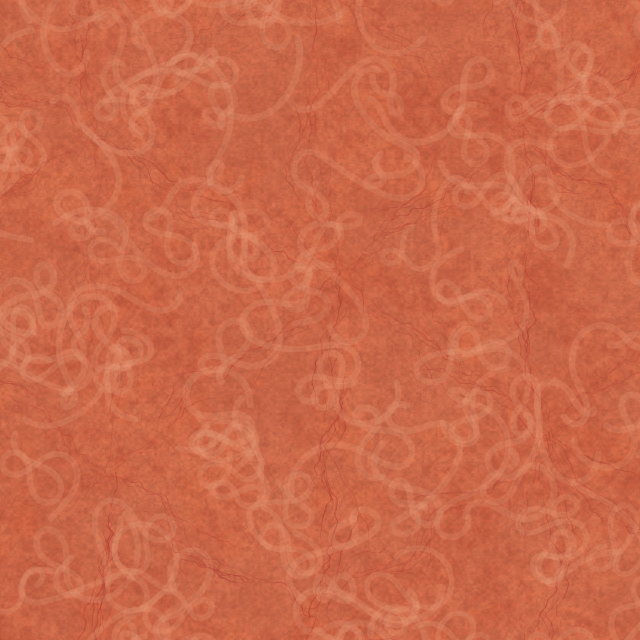
A WebGL 1 fragment shader for this texture:

```glsl
precision highp float;
// Terracotta mottled ground with fine red veins and translucent looping ribbons.
uniform vec2 u_resolution;

const float TAU = 6.2831853;
const float RIBBON_CELL = 0.19;

float hash(vec2 p) {
  return fract(sin(dot(p, vec2(127.1, 311.7))) * 43758.545);
}

vec2 hash2(vec2 p) {
  return vec2(hash(p), hash(p + vec2(37.3, 91.7)));
}

float noise(vec2 p) {
  vec2 i = floor(p), f = fract(p);
  f = f * f * (3.0 - 2.0 * f);
  return mix(mix(hash(i), hash(i + vec2(1.0, 0.0)), f.x),
             mix(hash(i + vec2(0.0, 1.0)), hash(i + 1.0), f.x), f.y);
}

float fbm(vec2 p) {
  float sum = 0.0, amp = 0.5;
  for (int i = 0; i < 5; i++) {
    sum += amp * noise(p);
    p = mat2(1.6, 1.2, -1.2, 1.6) * p + 17.0;
    amp *= 0.55;
  }
  return sum / 1.055;
}

float segmentDistance(vec2 p, vec2 a, vec2 b) {
  vec2 ab = b - a;
  return length(p - a - ab * clamp(dot(p - a, ab) / dot(ab, ab), 0.0, 1.0));
}

float coverage(float dist, float halfWidth, float soft) {
  return 1.0 - smoothstep(halfWidth - soft, halfWidth + soft, dist);
}

// Each ribbon walks along a smoothly swinging heading, squeezed to stay near its cell.
// Every local minimum of distance along the walk counts as one pass over p.
float ribbons(vec2 p, float px) {
  float passes = 0.0, soft = 0.0003 + 0.4 * px;
  for (int k = 0; k < 27; k++) {
    float n = float(k), layer = floor(n / 9.0);
    vec2 q = p + layer * vec2(0.063, 0.127);
    vec2 cell = floor(q / RIBBON_CELL) + vec2(mod(n, 3.0), floor(mod(n, 9.0) / 3.0)) - 1.0;
    vec2 seed = cell + 53.0 * layer + 11.0;
    vec2 d = q - (cell + 0.2 + 0.6 * hash2(seed)) * RIBBON_CELL;
    if (max(abs(d.x), abs(d.y)) > 0.205) continue;
    vec2 phase = TAU * hash2(seed + 2.7), vary = hash2(seed + 14.9);
    float heading = TAU * hash(seed + 23.1), curl = 0.14 * (vary.x - 0.5);
    float stride = 0.0095 + 0.0045 * vary.y, halfWidth = 0.0043 + 0.0011 * vary.x;
    // Starting behind the cell centre keeps the walk spread around it.
    vec2 walk = -0.06 * vec2(cos(heading), sin(heading)), a = walk;
    float before = 1.0, last = 1.0;
    for (int i = 0; i < 50; i++) {
      float t = float(i);
      float angle = heading + curl * t + 1.9 * sin(0.2 * t + phase.x) + 0.8 * sin(0.31 * t + phase.y);
      walk += stride * vec2(cos(angle), sin(angle));
      vec2 b = walk * inversesqrt(1.0 + dot(walk, walk) / 0.036);
      if (i > 0) {
        float dist = segmentDistance(d, a, b);
        if (last < before && last <= dist) passes += coverage(last, halfWidth, soft);
        before = last;
        last = dist;
      }
      a = b;
    }
    if (last < before) passes += coverage(last, halfWidth, soft);
  }
  return passes;
}

// Staggered, jittered junctions of the vein network.
vec2 junction(vec2 c) {
  return vec2(0.15 + 0.345 * c.x, 0.29 + 0.5 * c.y + 0.26 * mod(c.x, 2.0))
       + 0.07 * (hash2(c + 7.0) - 0.5);
}

// Thin strands along each link; side strands fan out around the junctions and fade.
float veins(vec2 p, float px) {
  float clear = 1.0;
  for (int k = 0; k < 48; k++) {
    float n = float(k), link = floor(n / 16.0);
    vec2 c = vec2(mod(n, 4.0), floor(mod(n, 16.0) / 4.0)) - vec2(1.0, 2.0);
    vec2 hop = link < 0.5 ? vec2(0.0, 1.0) : vec2(1.0, mod(c.x, 2.0) - link + 1.0);
    vec2 a = junction(c), ab = junction(c + hop) - a;
    float len = length(ab);
    vec2 dir = ab / len;
    float u = dot(p - a, dir) / len, v = dot(p - a, vec2(-dir.y, dir.x));
    if (u < 0.0 || u > 1.0 || abs(v) > 0.11) continue;
    float seed = 19.0 * n + 3.0, s = u * len;
    float sway = min(1.0, 6.0 * u * (1.0 - u));
    v -= sway * 0.05 * (noise(vec2(s * 12.0, seed)) - 0.5);
    float strength = (link < 0.5 ? 0.7 : 0.55) * (0.45 + 0.55 * hash(c + link));
    for (int j = 0; j < 9; j++) {
      float strand = float(j), id = seed + strand + 1.0;
      float w = mod(strand, 2.0) < 0.5 ? u : 1.0 - u;
      float side = j == 0 ? 0.0 : hash(vec2(id, 4.0)) - 0.5;
      float start = 0.5 * hash(vec2(id, 9.0));
      float offset = side * (0.012 + 0.2 * smoothstep(start - 0.1, start + 0.6, w))
                   + 0.018 * (noise(vec2(s * 27.0, id)) - 0.5)
                   + 0.013 * (noise(vec2(s * 85.0, id + 0.5)) - 0.5);
      float reach = j == 0 ? 0.9
                  : smoothstep(start - 0.25, start, w) * (1.0 - smoothstep(start + 0.15, start + 0.45, w));
      reach *= 0.3 + 0.7 * noise(vec2(s * 20.0, id + 0.2));
      float width = 0.0006 * reach;
      float line = 1.0 - smoothstep(width - 0.4 * px, width + 0.0003 + 0.5 * px, abs(v - offset) * 0.8);
      clear *= 1.0 - line * reach * strength;
    }
  }
  return 1.0 - clear;
}

void main() {
  float px = 1.0 / min(u_resolution.x, u_resolution.y);
  vec2 p = gl_FragCoord.xy * px;

  // Mottled ground: dusty brown clouds, warm patches, creases and fine grain.
  float cloud = fbm(p * 13.0 + 3.0), grain = fbm(p * 75.0);
  vec3 color = mix(vec3(0.75, 0.345, 0.24), vec3(0.825, 0.435, 0.3),
                   smoothstep(0.22, 0.72, 0.45 * cloud + 0.55 * grain));
  color = mix(color, vec3(0.775, 0.41, 0.295), 0.45 * smoothstep(0.4, 0.66, fbm(p * 11.0 + 80.0)));
  color = mix(color, vec3(0.84, 0.40, 0.24), 0.28 * smoothstep(0.52, 0.75, fbm(p * 22.0 + 40.0)));
  float crease = 1.0 - smoothstep(0.0, 0.04, abs(fbm(p * 38.0 + 2.0 * cloud) - 0.5));
  color = mix(color, vec3(0.65, 0.31, 0.25), 0.25 * crease * smoothstep(0.35, 0.6, cloud));
  color *= 1.0 + 0.09 * (noise(p * 210.0) - 0.5) + 0.07 * (noise(p * 400.0) - 0.5);

  // Veins lie beneath the ribbons; repeated ribbon passes grow paler.
  color = mix(color, vec3(0.68, 0.20, 0.18), veins(p, px));
  float opacity = 0.19 * (0.8 + 0.4 * fbm(p * 11.0 + 60.0));
  color = mix(vec3(0.93, 0.66, 0.52), color, pow(1.0 - opacity, ribbons(p, px)));
  gl_FragColor = vec4(color, 1.0);
}
```
